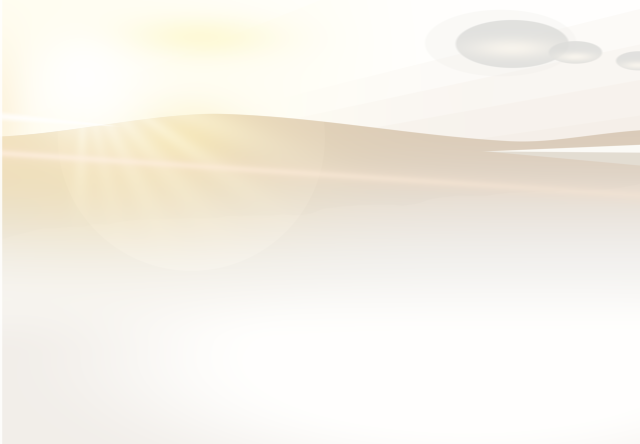
Write a WebGL 1 fragment shader that draws this background.

```glsl
precision highp float;
uniform vec2 u_resolution;

const float ASPECT = 1.438;
const vec2 SUN = vec2(0.19, 0.83);
const vec3 WHITE = vec3(1.0, 0.998, 0.993);
const vec3 CREAM = vec3(1.0, 0.985, 0.89);
const vec3 GOLD = vec3(0.965, 0.895, 0.70);
const vec3 TAN = vec3(0.855, 0.795, 0.725);
const vec3 MIST = vec3(0.93, 0.922, 0.91);
const vec3 WARM_GREY = vec3(0.938, 0.922, 0.902);
const vec3 CLOUD_GREY = vec3(0.865, 0.865, 0.855);

float hash(float n) {
  return fract(sin(n * 12.99) * 4375.85);
}

float noise(float x) {
  float i = floor(x);
  float f = fract(x);
  return mix(hash(i), hash(i + 1.0), f * f * (3.0 - 2.0 * f));
}

// Antialiased coverage of a signed distance, positive inside
float cover(float d) {
  float w = 0.75 / u_resolution.y;
  return smoothstep(-w, w, d);
}

float glow(vec2 p, vec2 center, vec2 size) {
  vec2 q = (p - center) / size;
  return exp(-dot(q, q));
}

float ellipse(vec2 p, vec2 center, vec2 radii) {
  return cover((1.0 - length((p - center) / radii)) * radii.y);
}

float line(float x, float x0, float y0, float slope) {
  return y0 + slope * (x - x0);
}

// Widening beam that leaves the origin and fades with distance
float beam(vec2 p, vec2 origin, float angle, float spread, float reach) {
  vec2 dir = vec2(cos(angle), sin(angle));
  vec2 q = p - origin;
  float along = dot(q, dir);
  float across = (q.x * dir.y - q.y * dir.x) / (spread * max(along, 0.01));
  float fade = smoothstep(0.02, 0.15, along) * (1.0 - smoothstep(0.3 * reach, reach, along));
  return exp(-across * across) * fade;
}

float hillTop(float x) {
  return 0.691 + 0.053 * smoothstep(-0.05, 0.5, x)
    - 0.065 * smoothstep(0.45, 1.25, x) + 0.03 * smoothstep(1.14, 1.5, x);
}

vec3 skyColor(vec2 p) {
  vec3 col = mix(WHITE, CREAM, 0.55 * glow(p, vec2(0.1, 0.85), vec2(0.55, 0.4)));
  float creamEdge = cover(line(p.x, 0.47, 0.9, 0.40) - p.y);
  col = mix(col, CREAM, 0.15 * creamEdge * (1.0 - smoothstep(0.6, 1.0, p.x)));
  col = mix(col, vec3(0.99, 0.965, 0.76), 0.6 * glow(p, vec2(0.44, 0.915), vec2(0.17, 0.045)));
  // Slanted translucent bands on the right
  for (int i = 0; i < 4; i++) {
    float k = float(i);
    float edge = line(p.x, ASPECT, 0.98 - 0.08 * k, 0.25 - 0.035 * k);
    float fade = smoothstep(0.5, 1.1, p.x + 0.1 * k);
    col = mix(col, vec3(0.91, 0.86, 0.81), 0.13 * fade * cover(edge - p.y));
  }
  return col;
}

vec3 addCloud(vec3 col, vec2 p, vec2 center, vec2 radii) {
  vec3 tone = mix(CLOUD_GREY, vec3(0.965, 0.95, 0.92), glow(p, center - vec2(0.0, 0.01), radii * vec2(0.75, 0.4)));
  return mix(col, tone, 0.85 * ellipse(p, center, radii));
}

vec3 groundColor(vec2 p) {
  vec3 col = mix(WHITE, MIST, smoothstep(0.23, 0.5, p.y));
  col = mix(col, TAN, smoothstep(0.40, 0.72, p.y));
  // Faint far ridge
  float ridge = line(p.x, 0.0, 0.46, 0.075) + 0.018 * noise(p.x * 9.0) + 0.006 * noise(p.x * 33.0);
  col += 0.010 * cover(ridge - p.y) * smoothstep(0.38, 0.5, p.y);
  // Pale oval in a warm grey floor
  float oval = length((p - vec2(1.05, 0.2)) / vec2(0.5, 0.17));
  float floorTint = smoothstep(0.9, 2.1, oval) * (1.0 - smoothstep(0.2, 0.42, p.y));
  return mix(col, WARM_GREY, 0.85 * floorTint);
}

// Bright sliver cut into the slope
vec3 addSliver(vec3 col, vec2 p) {
  float top = line(p.x, 1.092, 0.659, 0.043);
  float middle = line(p.x, 1.092, 0.659, -0.008);
  float bottom = line(p.x, 1.092, 0.659, -0.092);
  vec3 tone = mix(vec3(0.89, 0.865, 0.825), vec3(0.985, 0.98, 0.965), cover(p.y - middle));
  return mix(col, tone, cover(top - p.y) * cover(p.y - bottom));
}

vec3 addSunlight(vec3 col, vec2 p, float ground) {
  col = mix(col, GOLD, ground * 0.75 * glow(p, vec2(0.2, 0.68), vec2(0.48, 0.22)));
  col = mix(col, vec3(0.97, 0.91, 0.68), 0.5 * glow(p, vec2(0.4, 0.7), vec2(0.13, 0.07)));
  col = mix(col, vec3(0.98, 0.90, 0.75), 0.45 * glow(p, vec2(0.0, 0.75), vec2(0.06, 0.14)));
  col += 0.012 * ellipse(p, vec2(0.43, 0.69), vec2(0.3)) * ground;
  // Beams fanning down across the slope
  for (int i = 0; i < 6; i++) {
    float k = float(i);
    float angle = -0.36 - 0.25 * k;
    float strength = 0.16 + 0.22 * hash(k + 2.0);
    col = mix(col, CREAM, strength * beam(p, SUN, angle, 0.05 + 0.05 * hash(k + 7.0), 0.7 - 0.06 * k));
  }
  // Long thin streak and short flare
  float streak = p.y - line(p.x, 0.0, 0.655, -0.066);
  col = mix(col, vec3(1.0, 0.94, 0.87), (0.75 - 0.4 * p.x) * exp(-pow(streak / 0.008, 2.0)));
  col = mix(col, vec3(0.97, 0.88, 0.80), 0.25 * exp(-pow(streak / 0.022, 2.0)));
  float flare = abs(p.y - line(p.x, 0.0, 0.738, -0.085));
  float taper = 0.014 * max(1.0 - p.x / 0.28, 0.0) + 0.001;
  col = mix(col, WHITE, 0.8 * (1.0 - smoothstep(0.0, taper, flare)) * (1.0 - smoothstep(0.2, 0.28, p.x)));
  col = mix(col, WHITE, 0.75 * glow(p, SUN + vec2(0.02, -0.03), vec2(0.17, 0.13)));
  return mix(col, WHITE, 0.9 * glow(p, SUN, vec2(0.08)));
}

void main() {
  vec2 p = gl_FragCoord.xy / u_resolution * vec2(ASPECT, 1.0);
  vec3 col = skyColor(p);
  col = mix(col, vec3(0.94, 0.935, 0.92), 0.35 * ellipse(p, vec2(1.125, 0.903), vec2(0.17, 0.075)));
  // Chain of shrinking clouds
  for (int i = 0; i < 3; i++) {
    float k = float(i);
    vec2 center = vec2(1.151 + 0.142 * k, 0.901 - 0.019 * k);
    col = addCloud(col, p, center, vec2(0.127, 0.054) / (1.0 + min(k, 1.0) + 0.25 * k * k * 0.5));
  }
  float ground = cover(hillTop(p.x) - p.y);
  col = mix(col, addSliver(groundColor(p), p), ground);
  col = addSunlight(col, p, ground);
  // White margin on the left
  col = mix(col, WHITE, 0.85 * cover(0.005 - p.x));
  gl_FragColor = vec4(clamp(col, 0.0, 1.0), 1.0);
}
```
